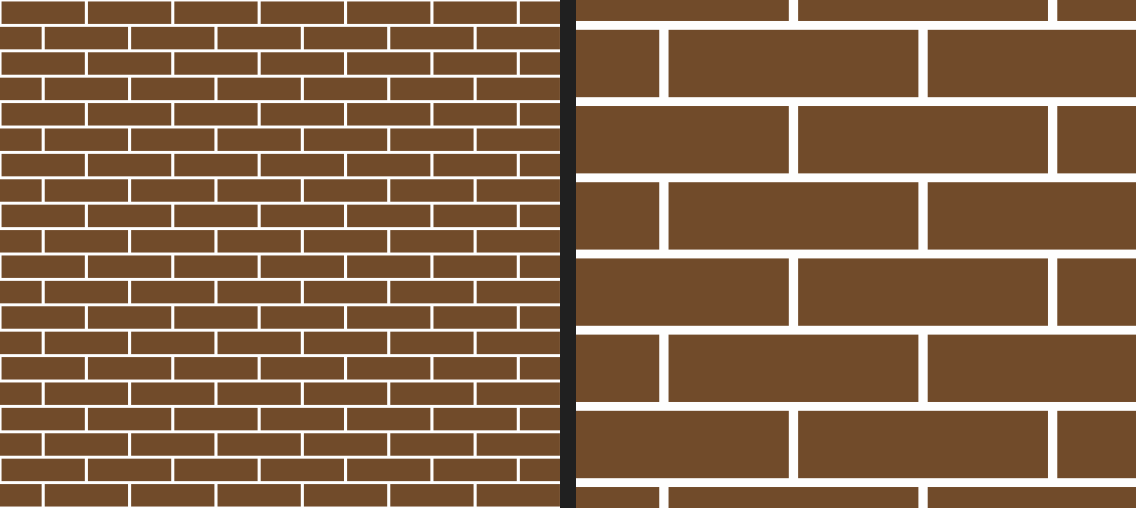
Left: the whole. Right: its middle third, enlarged.
Give the GLSL for this pattern, as a WebGL 2 fragment shader.

```glsl
#version 300 es
precision highp float;

uniform vec2 u_resolution;
out vec4 fragColor;

void main() {
    // Twenty courses fill the height; one unit is one course
    float coursesPerPixel = 20.0 / u_resolution.y;
    vec2 p = gl_FragCoord.xy * coursesPerPixel;

    // Running bond: every other course slides by half a brick
    vec2 pitch = vec2(3.401, 1.0);
    float course = floor(p.y);
    p.x += 0.5 * pitch.x * mod(course + 1.0, 2.0);

    // Distance from the nearest joint centre line, less half the joint
    vec2 fromCentre = abs(mod(p, pitch) - 0.5 * pitch);
    vec2 inside = 0.5 * pitch - fromCentre - vec2(0.061, 0.058);

    // Smooth coverage of the brick's two axes
    vec2 coverage = clamp(inside / coursesPerPixel + 0.5, 0.0, 1.0);

    vec3 mortar = vec3(0.995);
    vec3 brick = vec3(0.445, 0.293, 0.163);
    fragColor = vec4(mix(mortar, brick, coverage.x * coverage.y), 1.0);
}
```
